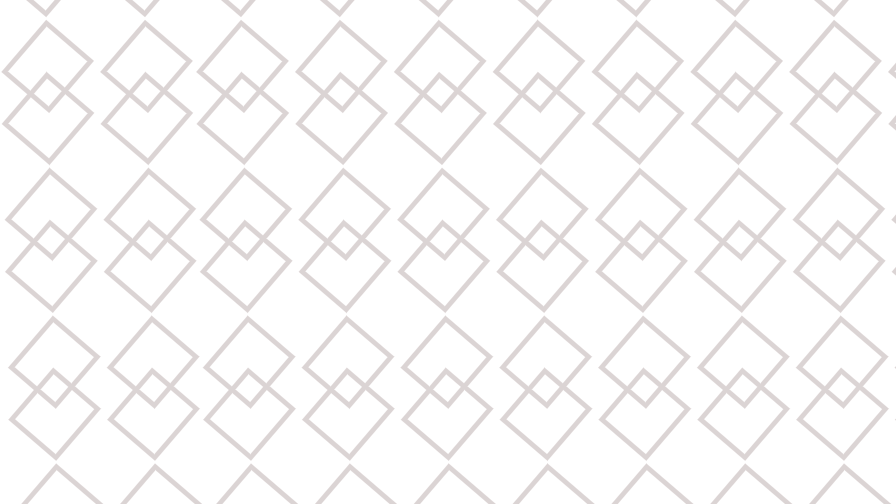
A WebGL 2 fragment shader for this pattern:

```glsl
#version 300 es
precision highp float;
// Lattice of outlined, tilted boxes: each repeat is a pair, one above the
// other, crossing in a small diamond. Rows drift right going down, and the
// first columns sit slightly closer to the rest. Lengths are canvas heights.

uniform vec2 u_resolution;
out vec4 fragColor;

const vec3 PAPER = vec3(1.0);
const vec3 LINE = vec3(0.86, 0.83, 0.83);

const vec2 PITCH = vec2(0.1961, 0.2934);      // spacing of the repeats
const vec2 FIRST_PAIR = vec2(0.0893, 0.8166); // centre of the top left pair
const float ROW_DRIFT = 0.0066;               // rightward step per row
const float SLIP = 0.0056;                    // shift of the first columns
const float SLIP_COLUMNS = 2.0;               // how many columns slip

const vec2 BOX_HALF = vec2(0.0578, 0.0635);
const float BOX_TILT = 0.710;
const vec2 BOX_OFFSET = vec2(-0.00035, 0.0516); // pair centre to upper box
const float LINE_WIDTH = 0.0095;

// Distance to the outline of a tilted box, with mitred corners.
float boxOutline(vec2 p) {
    float c = cos(BOX_TILT), s = sin(BOX_TILT);
    vec2 q = abs(mat2(c, s, -s, c) * p) - BOX_HALF;
    return abs(max(q.x, q.y)) - 0.5 * LINE_WIDTH;
}

// Position relative to the centre of the nearest pair.
vec2 pairSpace(vec2 p) {
    vec2 q = p - FIRST_PAIR;
    float row = floor(0.5 - q.y / PITCH.y);
    q.y += row * PITCH.y;
    q.x -= row * ROW_DRIFT;

    // Close up the gap after the slipped columns.
    float seam = (SLIP_COLUMNS - 0.5) * PITCH.x + 0.5 * SLIP;
    q.x -= q.x < seam ? SLIP : 0.0;

    // The lattice begins at column zero.
    float column = max(floor(q.x / PITCH.x + 0.5), 0.0);
    q.x -= column * PITCH.x;
    return q;
}

void main() {
    vec2 p = gl_FragCoord.xy / u_resolution.y;
    float pixel = 1.0 / u_resolution.y;

    vec2 q = pairSpace(p);
    float d = min(boxOutline(q - BOX_OFFSET), boxOutline(q + BOX_OFFSET));

    float ink = 1.0 - smoothstep(-0.7 * pixel, 0.7 * pixel, d);
    fragColor = vec4(mix(PAPER, LINE, ink), 1.0);
}
```
